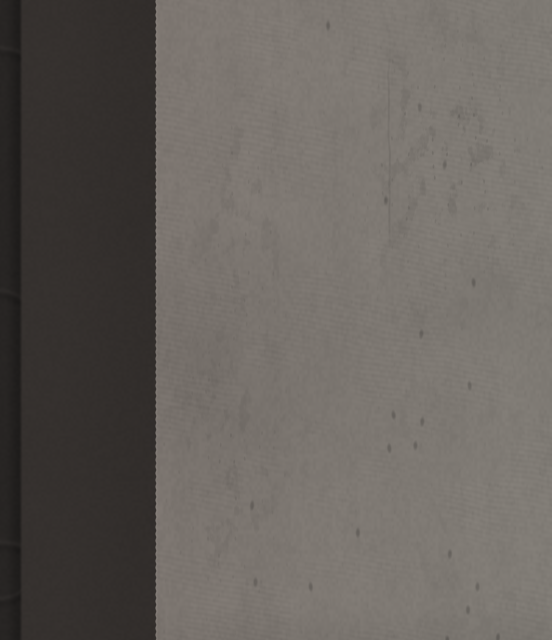
A Shadertoy shader for this texture:

```glsl
// A dim plaster wall beside a flat dark panel and a shadowed strip with seams.
// Smooth bands set the layout; stretched value noise, slanted ripples and
// hashed cells of small flecks give the plaster its worn vertical grain.

const float STRIP_EDGE = 0.038;
const float PANEL_EDGE = 0.2822;

float hash(vec2 p) {
    p = fract(p * vec2(0.1031, 0.1137));
    p += dot(p, p.yx + 33.33);
    return fract((p.x + p.y) * p.x * 7.13 + p.y * 3.7);
}

float valueNoise(vec2 p) {
    vec2 cell = floor(p), f = fract(p);
    f = f * f * (3.0 - 2.0 * f);
    float low = mix(hash(cell), hash(cell + vec2(1, 0)), f.x);
    float high = mix(hash(cell + vec2(0, 1)), hash(cell + vec2(1, 1)), f.x);
    return mix(low, high, f.y);
}

// Layered noise centred on zero
float fbm(vec2 p) {
    float sum = 0.0, gain = 0.5;
    for (int i = 0; i < 4; i++) {
        sum += gain * (valueNoise(p) - 0.5);
        p = p * 2.03 + 17.1;
        gain *= 0.5;
    }
    return sum;
}

float blob(vec2 uv, vec2 centre, vec2 size) {
    vec2 d = (uv - centre) / size;
    return exp(-dot(d, d));
}

// One small upright fleck per chosen cell
float flecks(vec2 p, float density, float chance) {
    vec2 q = p * density;
    vec2 cell = floor(q);
    vec2 centre = 0.3 + 0.4 * vec2(hash(cell + 3.7), hash(cell + 51.3));
    vec2 d = (fract(q) - centre) / vec2(0.11, 0.24);
    d.x += 0.4 * d.y * (hash(cell + 91.0) - 0.5);
    float present = step(1.0 - chance, hash(cell + 140.0));
    return present * (1.0 - smoothstep(0.2, 1.0, length(d)));
}

// Fine slanted trowel marks, broken up by noise
float ripples(vec2 p) {
    float bend = 0.018 * fbm(p * 7.0);
    float wave = sin(6.2832 * 115.0 * (p.y + 0.19 * p.x + bend));
    return wave * smoothstep(0.3, 0.75, valueNoise(p * vec2(12.0, 18.0) + 8.0));
}

vec3 plaster(vec2 uv, vec2 p) {
    // Broad light and shade
    float tone = 0.462 + 0.018 * smoothstep(0.55, 1.0, uv.x);
    tone += 0.014 * blob(uv, vec2(0.55, 0.82), vec2(0.3, 0.35));
    tone += 0.012 * blob(uv, vec2(0.62, 0.12), vec2(0.3, 0.2));
    tone -= 0.026 * blob(uv, vec2(0.34, 0.42), vec2(0.16, 0.18));
    tone -= 0.012 * blob(uv, vec2(0.8, 0.52), vec2(0.16, 0.06));
    tone -= 0.018 * smoothstep(0.06, 0.0, uv.y);

    // Vertical streaks, mottling and grain
    tone += 0.016 * fbm(vec2(p.x * 28.0, p.y * 1.6));
    tone += 0.022 * fbm(p * vec2(16.0, 9.0) + 31.0);
    tone += 0.022 * (valueNoise(p * vec2(230.0, 160.0)) - 0.5);
    tone += 0.006 * ripples(p);

    // Worn patches gather the flecks
    float wear = 0.25 + blob(uv, vec2(0.81, 0.76), vec2(0.13, 0.16));
    wear += 0.65 * blob(uv, vec2(0.44, 0.66), vec2(0.06, 0.16));
    wear += 0.6 * blob(uv, vec2(0.41, 0.27), vec2(0.09, 0.17));
    float scuffs = smoothstep(0.08, 0.24, fbm(p * vec2(65.0, 34.0)));
    tone -= 0.032 * wear * scuffs;
    tone -= 0.045 * wear * flecks(p, 48.0, 0.3);
    tone -= 0.085 * flecks(p + 0.37, 23.0, 0.045);

    // Faint upright scratch
    float scratchX = 0.705 + 0.006 * fbm(vec2(3.0, uv.y * 25.0));
    float scratch = 1.0 - smoothstep(0.0005, 0.003, abs(uv.x - scratchX));
    float span = smoothstep(0.60, 0.65, uv.y) * smoothstep(0.95, 0.85, uv.y);
    tone -= 0.032 * scratch * span;

    vec3 tint = mix(vec3(1.055, 0.99, 0.945), vec3(1.03, 0.995, 0.945), uv.x);
    return tone * tint;
}

vec3 darkPanel(vec2 uv, vec2 p) {
    float tone = mix(0.193, 0.18, smoothstep(0.08, 0.28, uv.x));
    tone += 0.01 * (valueNoise(p * 240.0) - 0.5) + 0.006 * fbm(p * 9.0);
    return tone * vec3(1.08, 0.99, 0.94);
}

// A thin curved seam across the strip
float seam(vec2 uv, float height, float bend) {
    float t = uv.x / STRIP_EDGE;
    float d = uv.y - height - bend * t * t;
    return exp(-pow(d / 0.004, 2.0)) - 0.7 * exp(-pow((d + 0.009) / 0.006, 2.0));
}

vec3 shadowStrip(vec2 uv, vec2 p) {
    float tone = mix(0.146, 0.112, smoothstep(0.2, 0.95, uv.x / STRIP_EDGE));
    vec4 heights = vec4(0.925, 0.546, 0.153, 0.065);
    vec4 bends = vec4(-0.007, -0.011, -0.005, 0.011);
    for (int i = 0; i < 4; i++) tone += 0.022 * seam(uv, heights[i], bends[i]);
    tone += 0.01 * (valueNoise(p * 220.0) - 0.5);
    return tone * vec3(1.06, 0.99, 0.95);
}

void mainImage(out vec4 fragColor, in vec2 fragCoord) {
    vec2 uv = fragCoord / iResolution.xy;
    vec2 p = fragCoord / iResolution.y;
    float soft = max(0.0012, 0.8 / iResolution.x);

    vec3 colour = mix(shadowStrip(uv, p), darkPanel(uv, p),
                      smoothstep(-0.004, 0.004, uv.x - STRIP_EDGE));

    // The wall begins with a finely notched, slightly lit rim
    float edge = PANEL_EDGE + 0.0007 * sin(6.2832 * 95.0 * p.y);
    float rim = exp(-pow((uv.x - edge - 0.0015) / 0.0018, 2.0));
    vec3 wall = plaster(uv, p) + 0.025 * rim;
    colour = mix(colour, wall, smoothstep(-soft, soft, uv.x - edge));

    fragColor = vec4(colour, 1.0);
}
```
